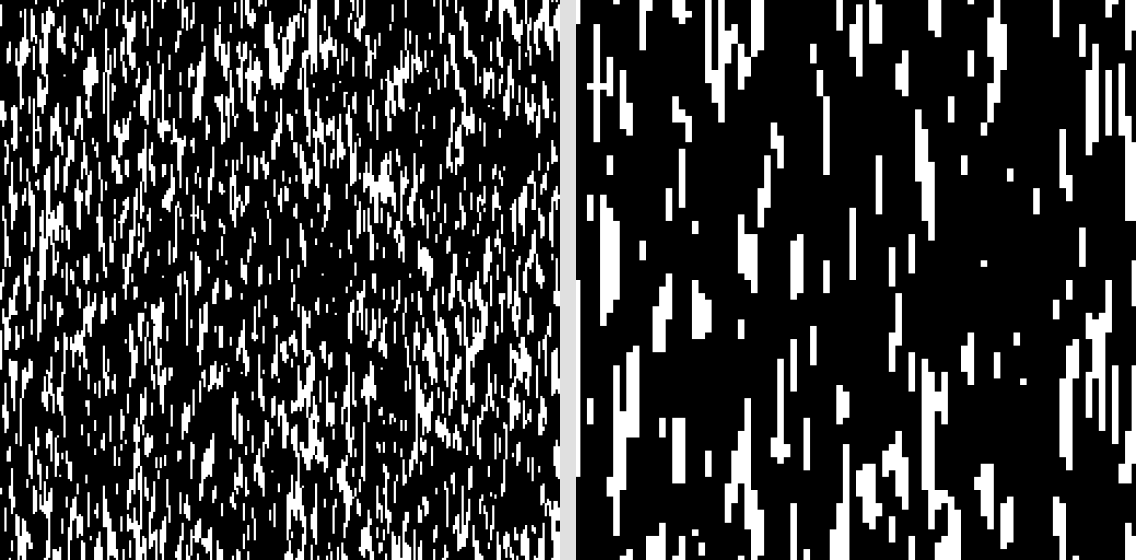
Left, the full canvas; right, a detail of the centre.
A Shadertoy shader for this texture:

```glsl
const float CELLS = 256.0;          // grid cells across the canvas height
const float STREAK_SPREAD = 3.3;    // vertical blur of the grain, in cells
const int STREAK_REACH = 9;         // half height of the blur kernel
const float SIDE_WEIGHT = 0.2;      // pull of the neighbouring columns
const vec2 CLUSTER_SIZE = vec2(14.0, 22.0);
const float CLUSTER_GAIN = 0.3;     // strength of the denser and emptier patches
const float THRESHOLD = 0.724;      // leaves about 24% of the area light
const vec3 DARK = vec3(0.0);
const vec3 LIGHT = vec3(1.0);

// Integer hash giving uniform noise of zero mean and unit variance
float grain(ivec2 cell, uint seed) {
    uvec2 v = uvec2(cell + 4096) * 1664525u + 1013904223u + seed;
    v.x += v.y * 1664525u;
    v.y += v.x * 1664525u;
    v ^= v >> 16u;
    v.x += v.y * 1664525u;
    v.y += v.x * 1664525u;
    v ^= v >> 16u;
    return (float(v.x >> 8u) / 16777216.0 - 0.5) * sqrt(12.0);
}

// Smooth low-frequency noise
float clusterNoise(vec2 p) {
    ivec2 i = ivec2(floor(p));
    vec2 f = fract(p);
    f = f * f * (3.0 - 2.0 * f);
    float low = mix(grain(i, 77u), grain(i + ivec2(1, 0), 77u), f.x);
    float high = mix(grain(i + ivec2(0, 1), 77u), grain(i + ivec2(1, 1), 77u), f.x);
    return mix(low, high, f.y);
}

// Grain blurred along y, normalised to unit variance
float streakNoise(ivec2 cell) {
    float sum = 0.0;
    float power = 0.0;
    for (int y = -STREAK_REACH; y <= STREAK_REACH; y++) {
        float t = float(y) / STREAK_SPREAD;
        float falloff = exp(-0.5 * t * t);
        for (int x = -1; x <= 1; x++) {
            float weight = x == 0 ? falloff : falloff * SIDE_WEIGHT;
            sum += weight * grain(cell + ivec2(x, y), 0u);
            power += weight * weight;
        }
    }
    return sum * inversesqrt(power);
}

float streakMask(ivec2 cell) {
    float field = streakNoise(cell) + CLUSTER_GAIN * clusterNoise(vec2(cell) / CLUSTER_SIZE);
    return step(THRESHOLD, field);
}

void mainImage(out vec4 fragColor, in vec2 fragCoord) {
    vec2 p = fragCoord / iResolution.y * CELLS;
    float pixel = CELLS / iResolution.y;

    // Blend neighbouring cells only within one pixel of their shared edge
    vec2 edge = floor(p + 0.5);
    vec2 blend = clamp((p - edge) / pixel + 0.5, 0.0, 1.0);
    ivec2 cell = ivec2(edge) - 1;
    float bottom = mix(streakMask(cell), streakMask(cell + ivec2(1, 0)), blend.x);
    float top = mix(streakMask(cell + ivec2(0, 1)), streakMask(cell + 1), blend.x);

    fragColor = vec4(mix(DARK, LIGHT, mix(bottom, top, blend.y)), 1.0);
}
```
